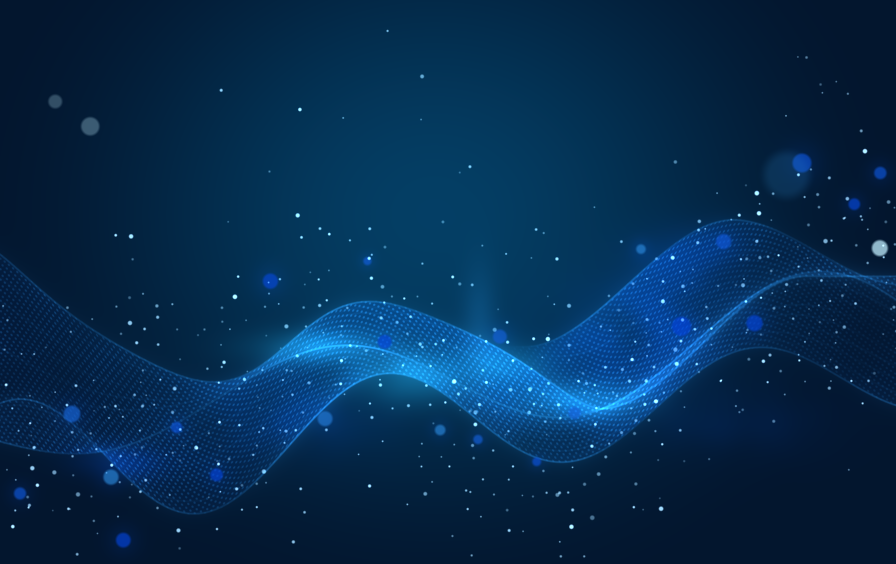
Reproduce this background procedurally as a Shadertoy shader.

```glsl
// Glowing blue mesh ribbons with drifting sparks and soft discs on a dark blue field.
const float TAU = 6.2831853;
const vec3 NAVY = vec3(0.01, 0.085, 0.18);
const vec3 TEAL = vec3(0.015, 0.245, 0.395);
const vec3 ROYAL = vec3(0.01, 0.24, 0.78);
const vec3 AZURE = vec3(0.17, 0.52, 0.78);
const vec3 CYAN = vec3(0.16, 0.78, 0.95);
const vec3 ICE = vec3(0.75, 0.93, 1.0);

vec2 hash2(vec2 p) {
    vec3 q = fract(p.xyx * vec3(0.1031, 0.1030, 0.0973));
    q += dot(q, q.yzx + 33.33);
    return fract((q.xx + q.yz) * q.zy);
}

float gradDot(vec2 cell, vec2 f, vec2 corner) {
    return dot(hash2(cell + corner) * 2.0 - 1.0, f - corner);
}

// Gradient noise, about -0.7 to 0.7
float noise(vec2 p) {
    vec2 c = floor(p), f = fract(p);
    vec2 u = f * f * (3.0 - 2.0 * f);
    return mix(mix(gradDot(c, f, vec2(0, 0)), gradDot(c, f, vec2(1, 0)), u.x),
               mix(gradDot(c, f, vec2(0, 1)), gradDot(c, f, vec2(1, 1)), u.x), u.y);
}

// Guiding curves: veil above the right side, upper edge, inner fold, lower edge
float veil(float x) {
    return 0.385 + 0.225 * smoothstep(0.93, 1.3, x) - 0.115 * smoothstep(1.3, 1.6, x);
}

float crest(float x) {
    float phase = TAU * (x - 0.645) / 0.685 - 0.35;
    float height = 0.39 + 0.12 * (x - 0.6) * (x - 0.6);
    float swing = 0.07 + 0.22 * (x - 0.5) * (x - 0.5);
    float wave = height + swing * cos(phase + 0.37 * cos(phase));
    return x < 1.064 ? wave : 0.275 + 0.235 * smoothstep(1.064, 1.43, x);
}

float fold(float x) {
    return 0.24 + 0.115 * x + (0.055 + 0.04 * x) * cos(TAU * (x - 0.58) / 0.85);
}

float keel(float x) {
    return 0.165 + 0.105 * x + (0.125 - 0.035 * x) * cos(TAU * (x - 0.685) / 0.655);
}

// Strand height: t runs -1 (veil), 0 (crest), 1 (fold), 2 (keel)
float strand(float x, float t) {
    if (t < 0.0) return mix(crest(x), veil(x), -t);
    return t < 1.0 ? mix(crest(x), fold(x), t) : mix(fold(x), keel(x), t - 1.0);
}

float strandDistance(vec2 p, float t) {
    float y = strand(p.x, t);
    float slope = (strand(p.x + 0.002, t) - y) / 0.002;
    return abs(p.y - y) / sqrt(1.0 + slope * slope);
}

float between(float y, float a, float b) {
    return smoothstep(-0.004, 0.004, y - min(a, b)) * smoothstep(-0.004, 0.004, max(a, b) - y);
}

float glow(vec2 p, vec2 center, vec2 size) {
    vec2 d = (p - center) / size;
    return exp(-dot(d, d));
}

float disc(vec2 p, vec2 center, float radius, float blur) {
    return 1.0 - smoothstep(radius - blur, radius + blur, length(p - center));
}

// Sparks in a jittered grid, gathered around the fold
float sparks(vec2 p, float scale, float density, float size, float px) {
    vec2 cell = floor(p * scale);
    vec2 a = hash2(cell + scale), b = hash2(cell + 57.3 + scale);
    vec2 middle = (cell + 0.5) / scale;
    float offset = middle.y - fold(middle.x);
    float chance = density * exp(-22.0 * offset * offset) + 0.003;
    float radius = size * mix(0.4, 1.0, b.y * b.y);
    float spot = disc(p, (cell + 0.2 + 0.6 * a) / scale, radius, px);
    return step(b.x, chance) * spot * mix(0.35, 1.0, a.y);
}

void mainImage(out vec4 fragColor, in vec2 fragCoord) {
    float px = 1.0 / iResolution.y;
    vec2 p = fragCoord * px;

    // Backdrop
    float fade = length((p - vec2(0.77, 0.62)) * vec2(1.0, 1.15));
    vec3 color = mix(TEAL, NAVY, smoothstep(0.0, 0.85, fade));

    // Ribbon bodies and dotted mesh
    float top = crest(p.x), mid = fold(p.x), low = keel(p.x);
    float veilFade = smoothstep(0.87, 1.1, p.x);
    float upper = between(p.y, top, mid), lower = between(p.y, mid, low);
    float sheet = veilFade * between(p.y, veil(p.x), top);
    float body = max(max(upper, lower * (1.0 - 0.5 * smoothstep(1.2, 1.4, p.x))), sheet);
    float smoke = clamp(0.5 + noise(p * vec2(5.0, 8.0)) + 0.5 * noise(p * 14.0), 0.0, 1.0);
    float lit = glow(p, vec2(0.72, 0.34), vec2(0.3, 0.17)) + 0.8 * glow(p, vec2(1.1, 0.33), vec2(0.2, 0.15));
    color += body * ROYAL * (0.03 + 0.2 * smoke * min(lit + 0.2, 1.0));
    vec2 grid = mat2(0.9, 0.44, -0.44, 0.9) * vec2(p.x, p.y - 0.5 * (top + low)) * 120.0;
    float meshDot = 1.0 - smoothstep(0.05, 0.2 + 120.0 * px, length(fract(grid) - 0.5));
    color += body * meshDot * AZURE * (0.1 + 0.2 * smoke + 0.12 * lit);

    // Fine strands, brightest on the guides and broken along their length
    for (int i = 0; i <= 24; i++) {
        float t = float(i) / 8.0 - 1.0;
        float guide = i % 8 == 0 ? 1.0 : 0.16;
        guide *= t < 0.0 ? 0.7 * veilFade : 1.0;
        float shine = clamp(0.55 + 1.1 * noise(vec2(p.x * 6.0, t * 7.3 + 2.0)), 0.1, 1.0);
        float d = strandDistance(p, t);
        float line = 1.0 - smoothstep(0.0, 0.001 + 1.2 * px, d);
        float halo = exp(-d * 70.0);
        color += guide * shine * AZURE * (line * (0.3 + 0.25 * lit) + halo * (0.07 + 0.1 * lit));
    }

    // Light pooled in the folds
    float pool = glow(p, vec2(0.72, 0.33), vec2(0.09, 0.045)) + 0.75 * glow(p, vec2(0.55, 0.385), vec2(0.12, 0.03))
               + 0.65 * glow(p, vec2(1.03, 0.29), vec2(0.11, 0.035)) + 0.6 * glow(p, vec2(0.89, 0.355), vec2(0.08, 0.04));
    color += CYAN * pool * (0.28 + 0.2 * body) * (0.5 + 0.6 * smoke);
    float haze = glow(p, vec2(1.1, 0.41), vec2(0.13, 0.08)) + 0.7 * glow(p, vec2(1.22, 0.53), vec2(0.1, 0.07))
               + 0.5 * glow(p, vec2(0.55, 0.25), vec2(0.14, 0.07)) + 0.6 * glow(p, vec2(0.2, 0.18), vec2(0.08, 0.03))
               + 0.5 * glow(p, vec2(1.3, 0.26), vec2(0.16, 0.07));
    color += ROYAL * haze * (0.15 + 0.4 * smoke) * (0.5 + 0.5 * body);
    color += AZURE * 0.16 * glow(p, vec2(0.85, 0.42), vec2(0.03, 0.1));

    // Scattered soft discs
    for (int i = 0; i < 22; i++) {
        vec2 a = hash2(vec2(float(i), 4.7)), b = hash2(vec2(float(i), 91.2));
        float x = 1.593 * (float(i) + a.x) / 22.0;
        vec2 center = vec2(x, fold(x) + (a.y - 0.5) * 0.42 + 0.06 * smoothstep(0.8, 1.2, x));
        float radius = mix(0.007, 0.017, b.x);
        color = mix(color, mix(ROYAL, AZURE, b.y * b.y), 0.65 * disc(p, center, radius, 0.003));
        color += ROYAL * 0.1 * glow(p, center, vec2(radius * 2.2));
    }
    color = mix(color, AZURE, 0.2 * disc(p, vec2(1.395, 0.69), 0.04, 0.012));
    color = mix(color, ICE, 0.3 * disc(p, vec2(0.16, 0.776), 0.016, 0.003));
    color = mix(color, ICE, 0.25 * disc(p, vec2(0.098, 0.82), 0.012, 0.003));
    color = mix(color, ICE, 0.75 * disc(p, vec2(1.56, 0.56), 0.014, 0.003));

    // Sparks
    color += ICE * sparks(p, 27.0, 0.5, 0.004, px);
    color += ICE * 0.75 * sparks(p, 45.0, 0.26, 0.0028, px);
    fragColor = vec4(clamp(color, 0.0, 1.0), 1.0);
}
```
